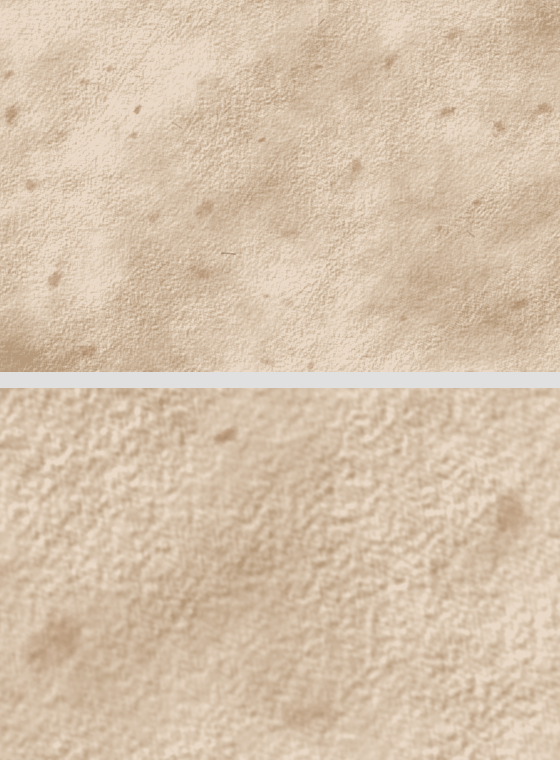
Top: the whole. Bottom: its middle third, enlarged.
A Shadertoy shader for this texture:

```glsl
// Weathered sandy parchment: diagonal clouds, fine embossed grain, brown stains and stray fibres.
#define DARK_SAND vec3(0.76, 0.66, 0.55)
#define PALE_SAND vec3(0.89, 0.82, 0.74)
#define STAIN_COLOR vec3(0.68, 0.54, 0.41)
#define FIBRE_COLOR vec3(0.56, 0.44, 0.34)
#define MEAN_TONE 0.71
#define CLOUD_CONTRAST 1.95
#define MOTTLE_CONTRAST 0.95
#define GRAIN_CONTRAST 1.15
#define GRAIN_SCALE 150.0
#define SLANT 0.62
#define STAIN_CHANCE 0.38
#define FIBRE_CHANCE 0.10

float hash(vec2 p) {
    return fract(sin(dot(p, vec2(127.1, 311.7))) * 43758.5453);
}

vec2 hash2(vec2 p) {
    return vec2(hash(p), hash(p + 37.3));
}

float noise(vec2 p) {
    vec2 cell = floor(p), f = fract(p);
    f = f * f * (3.0 - 2.0 * f);
    float low = mix(hash(cell), hash(cell + vec2(1, 0)), f.x);
    float high = mix(hash(cell + vec2(0, 1)), hash(cell + vec2(1, 1)), f.x);
    return mix(low, high, f.y);
}

float fbm(vec2 p, int octaves) {
    float sum = 0.0, total = 0.0, weight = 1.0;
    for (int i = 0; i < octaves; i++) {
        sum += weight * noise(p);
        total += weight;
        weight *= 0.58;
        p = mat2(1.6, 1.2, -1.2, 1.6) * p + 11.7;
    }
    return sum / total;
}

// Coordinates along and across a direction
vec2 turn(vec2 p, float angle) {
    float c = cos(angle), s = sin(angle);
    return vec2(c * p.x + s * p.y, c * p.y - s * p.x);
}

// Scattered ragged blots, radius in canvas heights
float blots(vec2 p, float scale, float radius, float chance, float seed) {
    float cover = 0.0;
    float ragged = (fbm(p * 60.0 + seed, 4) - 0.5) * 1.8;
    vec2 home = floor(p * scale);
    for (int y = -1; y <= 1; y++)
    for (int x = -1; x <= 1; x++) {
        vec2 cell = home + vec2(x, y);
        vec2 id = cell + seed;
        vec2 away = p - (cell + hash2(id)) / scale;
        away = turn(away, SLANT + (hash(id + 5.1) - 0.5) * 1.6);
        float size = radius * mix(0.55, 1.2, hash(id + 9.4));
        float d = length(away * vec2(0.75, 1.3)) / size + ragged;
        float strength = step(hash(id + 2.7), chance) * mix(0.3, 0.95, hash(id + 7.9));
        cover = max(cover, strength * (1.0 - smoothstep(0.2, 1.4, d)));
    }
    return cover;
}

// Short, thin, slightly bent hairs
float fibres(vec2 p, float scale) {
    float cover = 0.0;
    vec2 home = floor(p * scale);
    for (int y = -1; y <= 1; y++)
    for (int x = -1; x <= 1; x++) {
        vec2 cell = home + vec2(x, y);
        vec2 id = cell + 71.0;
        vec2 away = turn(p - (cell + hash2(id)) / scale, 6.283 * hash(id + 3.3));
        float reach = mix(0.008, 0.018, hash(id + 8.2));
        away.y += 14.0 * away.x * away.x * (hash(id + 6.6) - 0.5);
        away.x -= clamp(away.x, -reach, reach);
        float strength = step(hash(id + 1.9), FIBRE_CHANCE) * mix(0.25, 0.65, hash(id + 4.5));
        cover = max(cover, strength * (1.0 - smoothstep(0.0006, 0.0036, length(away))));
    }
    return cover;
}

void mainImage(out vec4 fragColor, in vec2 fragCoord) {
    vec2 p = fragCoord / iResolution.y;
    float aspect = iResolution.x / iResolution.y;

    // Broad clouds drawn out along the slant, with ragged blotches inside
    vec2 slanted = turn(p, SLANT);
    vec2 warp = vec2(fbm(p * 8.0, 3), fbm(p * 8.0 + 19.0, 3)) * 0.1;
    float clouds = fbm((slanted + warp) * vec2(2.6, 4.8) + 4.0, 6) - 0.5;
    float mottle = fbm((slanted + 0.4 * warp) * vec2(12.0, 19.0) + 8.0, 5) - 0.5;

    // Fine grain lit from the upper left, a little rougher in patches
    vec2 g = p * GRAIN_SCALE;
    float relief = fbm(g, 2) - fbm(g + vec2(-0.5, 0.6), 2);
    float pits = fbm(p * 75.0 + 53.0, 3) - 0.5;
    float roughness = mix(0.7, 1.3, smoothstep(0.3, 0.7, fbm(slanted * vec2(6.0, 10.0) + 31.0, 4)));

    // Darker lower left edge and upper right corner
    float wobble = 0.12 * (fbm(p * 14.0, 4) - 0.5);
    float edge = (1.0 - smoothstep(0.02, 0.11, p.y + wobble)) * (1.0 - smoothstep(0.3, 0.6, p.x));
    float corner = 1.0 - smoothstep(0.0, 0.22, length(p - vec2(aspect, 1.0)) + wobble);

    float tone = MEAN_TONE + CLOUD_CONTRAST * clouds + MOTTLE_CONTRAST * mottle;
    tone += (GRAIN_CONTRAST * relief + 0.5 * pits) * roughness - 0.35 * edge - 0.4 * corner;
    vec3 color = mix(DARK_SAND, PALE_SAND, clamp(tone, -0.35, 1.2));

    // Stains, specks and fibres
    float stain = blots(p, 7.0, 0.021, STAIN_CHANCE, 13.0);
    float speck = blots(p, 9.0, 0.010, 0.5 * STAIN_CHANCE, 47.0);
    color = mix(color, STAIN_COLOR + 0.1 * relief, 0.8 * max(stain, speck));
    color = mix(color, FIBRE_COLOR, fibres(p, 7.0));
    fragColor = vec4(color, 1.0);
}
```
